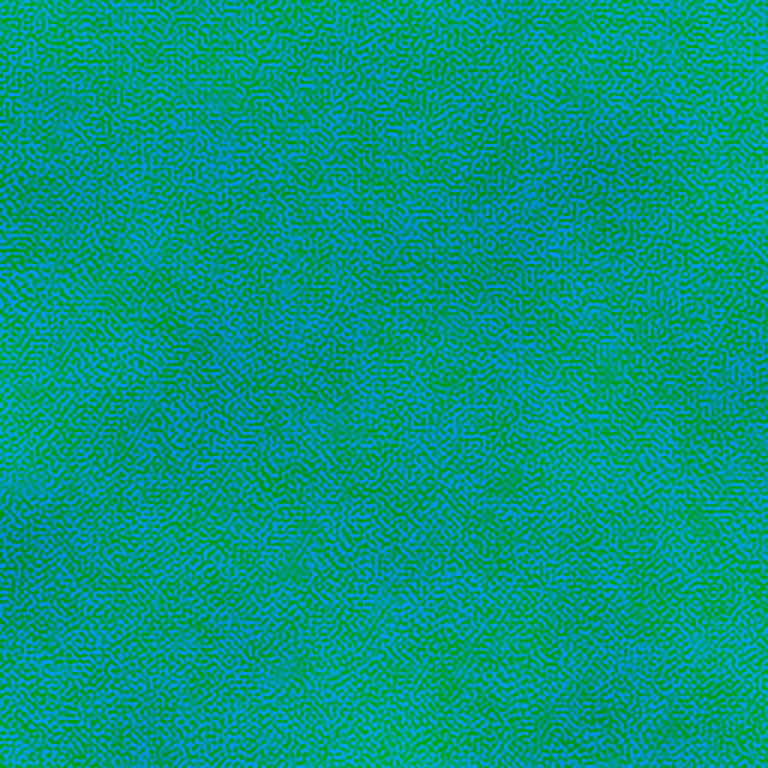
This texture is drawn by a WebGL 1 fragment shader. Its source:

```glsl
precision highp float;

uniform vec2 u_resolution;

float hash(vec2 p) {
  return fract(sin(dot(p, vec2(127.1, 311.7))) * 43758.5453);
}

float valueNoise(vec2 p) {
  vec2 cell = floor(p);
  vec2 f = fract(p);
  f = f * f * (3.0 - 2.0 * f);
  return mix(mix(hash(cell), hash(cell + vec2(1.0, 0.0)), f.x),
             mix(hash(cell + vec2(0.0, 1.0)), hash(cell + 1.0), f.x), f.y);
}

float fbm(vec2 p) {
  float sum = 0.0;
  float weight = 0.5;
  for (int i = 0; i < 4; i++) {
    sum += weight * valueNoise(p);
    p = p * 2.03 + 17.3;
    weight *= 0.5;
  }
  return sum / 0.9375;
}

// Random impulses spread by a rippled kernel that favours diagonal strokes
float labyrinth(vec2 p) {
  vec2 base = floor(p);
  float sum = 0.0;
  for (int j = -3; j <= 3; j++) {
    for (int i = -3; i <= 3; i++) {
      vec2 cell = base + vec2(float(i), float(j));
      vec2 d = cell + 0.5 - p;
      vec2 diagonal = cos(1.92 * d);
      vec2 axis = cos(2.7 * d);
      float ripple = 2.0 * diagonal.x * diagonal.y + 0.75 * (axis.x + axis.y);
      sum += (hash(cell) * 2.0 - 1.0) * ripple * exp(-0.22 * dot(d, d));
    }
  }
  return sum * 0.52;
}

void main() {
  vec2 uv = gl_FragCoord.xy / min(u_resolution.x, u_resolution.y);

  // Small washed-out patches and a gentle drift between green and blue
  float patches = valueNoise(uv * 55.0 + 31.0) * valueNoise(uv * 24.0 + 7.0);
  float strength = mix(1.08, 0.4, smoothstep(0.42, 0.8, patches));
  float drift = 0.9 * (valueNoise(uv * 64.0 + 83.0) - 0.5)
              + 0.5 * (fbm(uv * 14.0 + 5.0) - 0.5);

  float level = labyrinth(uv * 256.0) * strength + drift;
  float blue = smoothstep(-1.9, 1.9, level);

  // Broad, faint changes of brightness
  float shade = 0.6 + 0.14 * (fbm(uv * 4.0 + 11.0) - 0.5);
  gl_FragColor = vec4(0.0, shade, mix(0.02, 0.99, blue), 1.0);
}
```
